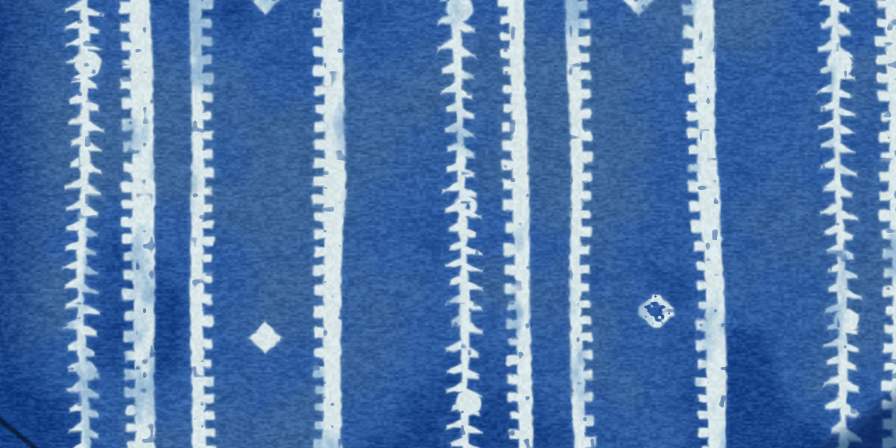
A WebGL 1 fragment shader for this pattern:

```glsl
precision highp float;
// Indigo resist-dyed cloth: toothed stripes, barbed spines and small diamonds.
uniform vec2 u_resolution;

#define PERIOD 0.844
#define FIRST_SPINE 0.185
#define TOOTH_PITCH 0.0425
#define TOOTH_LENGTH 0.021
#define BARB_PITCH 0.045
#define BARB_REACH 0.037
#define WOBBLE 0.014
#define INDIGO vec3(0.18, 0.36, 0.63)
#define DEEP vec3(0.07, 0.235, 0.51)
#define FADED vec3(0.235, 0.395, 0.60)
#define WHITE vec3(0.85, 0.905, 0.915)
#define PALE vec3(0.55, 0.70, 0.82)

float hash(vec2 p) {
  vec3 q = fract(p.xyx * 0.1031);
  q += dot(q, q.yzx + 33.33);
  return fract((q.x + q.y) * q.z);
}

float noise(vec2 p) {
  vec2 i = floor(p), f = fract(p);
  f = f * f * (3.0 - 2.0 * f);
  return mix(mix(hash(i), hash(i + vec2(1.0, 0.0)), f.x),
             mix(hash(i + vec2(0.0, 1.0)), hash(i + vec2(1.0, 1.0)), f.x), f.y);
}

float fbm(vec2 p) {
  float sum = 0.0, amp = 0.5;
  for (int i = 0; i < 4; i++) {
    sum += amp * noise(p);
    p = p * 2.03 + 17.0;
    amp *= 0.5;
  }
  return sum;
}

float wander(float y, float seed) {
  return WOBBLE * (noise(vec2(y * 3.0, seed * 7.3)) - 0.5);
}

// Solid bar with rounded teeth on one side (-1 left, +1 right).
float toothedStripe(vec2 q, float halfWidth, float side, float seed) {
  q.x -= wander(q.y, seed);
  halfWidth *= 0.85 + 0.3 * noise(vec2(q.y * 7.0, seed));
  float row = q.y / TOOTH_PITCH + hash(vec2(seed, 3.0)) + 0.7 * noise(vec2(q.y * 5.0, seed + 9.0));
  float size = 0.8 + 0.35 * hash(vec2(floor(row), seed));
  vec2 tooth = vec2(q.x * side - halfWidth, (fract(row) - 0.5) * TOOTH_PITCH);
  vec2 box = abs(tooth) - vec2(TOOTH_LENGTH * size, 0.011 * size) + 0.005;
  float toothDist = length(max(box, 0.0)) + min(max(box.x, box.y), 0.0) - 0.005;
  return min(abs(q.x) - halfWidth, toothDist);
}

// Thin core with tapered, slightly raked barbs on both sides.
float barbedSpine(vec2 q, float seed) {
  float side = step(0.0, q.x), reach = abs(q.x);
  float row = (q.y + reach * 0.3) / BARB_PITCH + 0.3 * side + 0.6 * noise(vec2(q.y * 6.0, seed));
  float size = 0.75 + 0.4 * hash(vec2(floor(row), seed + side * 5.0));
  float thick = mix(0.013, 0.003, min(reach / BARB_REACH, 1.0));
  float barb = max(abs(fract(row) - 0.5) * BARB_PITCH - thick, reach - BARB_REACH * size);
  return min(barb, reach - 0.006 - 0.006 * noise(vec2(q.y * 14.0, seed)));
}

// Offset from the nearest repeat in x, its index in y.
vec2 repeatAlong(float y, float start, float spacing) {
  float n = floor((y - start) / spacing + 0.5);
  return vec2(y - start - n * spacing, n);
}

// Wax drops on the spine; one of them is left hollow.
float spineDrop(vec2 q, float id) {
  float start = id < 0.5 ? 0.172 : (id < 1.5 ? 0.10 : 0.284);
  float spacing = id < 0.5 ? 0.685 : (id < 1.5 ? 0.44 : 0.573);
  vec2 r = repeatAlong(q.y, start, spacing);
  float radius = 0.022 + 0.008 * hash(vec2(id, r.y));
  float d = length(vec2(q.x - 0.008, r.x)) - radius;
  return abs(id * r.y - 1.0) < 0.5 ? abs(d + 0.006) - 0.007 : d;
}

// Diamond motif; the larger one has a speckled blue centre.
float diamond(vec2 q, float id) {
  vec2 r = repeatAlong(q.y, 0.245 + 0.06 * id, 0.758 - 0.06 * id);
  vec2 a = abs(vec2(q.x - 0.407 - 0.025 * id * (1.0 - r.y), r.x));
  float large = step(0.5, id) * (1.0 - step(0.5, r.y));
  float d = a.x + a.y - mix(0.036, 0.045, large);
  float speckle = 0.022 - a.x - a.y + 0.035 * (noise(q * 130.0) - 0.4);
  d = mix(d, max(d, speckle), large);
  return max(d * 0.75, length(a) - 0.038);
}

// Indigo ground: uneven dye, woven grain, dark margins and a corner crease.
vec3 dyedCloth(vec2 p) {
  float tone = fbm(p * 3.0) + 0.10 * (p.y - 0.5);
  vec3 c = mix(INDIGO, FADED, smoothstep(0.48, 0.68, tone));
  c = mix(c, DEEP, 0.75 * smoothstep(0.48, 0.30, tone));
  c = mix(c, DEEP, 0.8 * smoothstep(0.16, 0.0, p.x + 0.08 * (tone - 0.5)));
  float grain = noise(p * vec2(150.0, 190.0)) + noise(p * vec2(70.0, 210.0)) - 1.0;
  return c + grain * vec3(0.075, 0.085, 0.09);
}

void main() {
  vec2 p = gl_FragCoord.xy / u_resolution.y;
  float soft = max(0.0045, 0.8 / u_resolution.y);
  float id = floor((p.x - FIRST_SPINE + 0.08) / PERIOD);
  vec2 q = vec2(p.x - FIRST_SPINE - id * PERIOD, p.y);
  q.x += 0.022 * clamp(id, 0.0, 1.0) * (p.y - 0.5);
  float seed = id * 11.0 + 40.0;

  // Pattern distance with ragged wax edges.
  vec2 spine = vec2(q.x - wander(q.y, seed), q.y);
  float d = min(barbedSpine(spine, seed), spineDrop(spine, id));
  float narrow = id == 1.0 ? 0.017 : 0.023;
  d = min(d, toothedStripe(q - vec2(0.134, 0.0), narrow, -1.0, seed + 1.0));
  d = min(d, toothedStripe(q - vec2(0.256, 0.0), 0.014, 1.0, seed + 2.0));
  d = min(d, toothedStripe(q - vec2(0.557, 0.0), 0.022, -1.0, seed + 3.0));
  d = min(d, diamond(q, id));
  d += 0.005 * (noise(p * 75.0) - 0.5);

  // Resist ink: pale stains, pinholes and a faint bleed.
  float stain = smoothstep(0.48, 0.72, fbm(p * vec2(14.0, 7.0) + 5.0));
  vec3 ink = mix(WHITE, PALE, 0.85 * stain) + 0.07 * (noise(p * 160.0) - 0.5);
  float hole = smoothstep(0.80, 0.92, noise(p * 62.0 + 8.0));
  float cover = (1.0 - smoothstep(-soft, soft, d)) * (1.0 - 0.6 * hole);
  vec3 color = dyedCloth(p);
  color = mix(color, PALE, 0.12 * smoothstep(0.012, 0.0, d));
  color = mix(color, ink, cover);

  // Lower corners: crease on the left, shadow on the right.
  float crease = abs(dot(p, vec2(0.625, 0.78)) - 0.049);
  color *= 1.0 - 0.5 * smoothstep(0.009, 0.002, crease);
  float shadow = smoothstep(-0.02, 0.05, (p.x - 1.81) * 0.7 - p.y);
  color = mix(color, color * vec3(0.35, 0.5, 0.65), shadow);
  gl_FragColor = vec4(clamp(color, 0.0, 1.0), 1.0);
}
```
